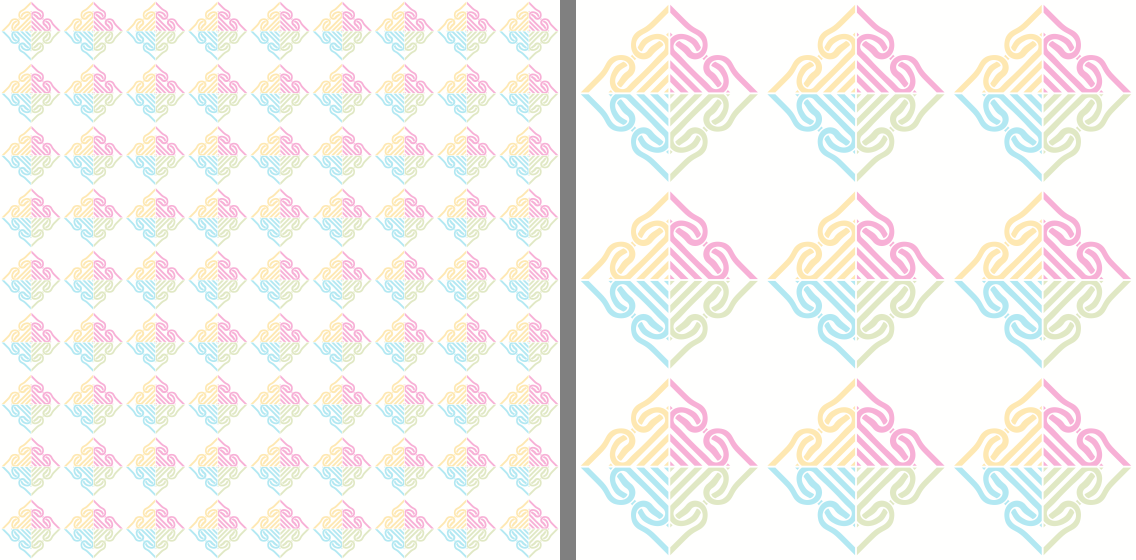
Left, the full canvas; right, a detail of the centre.
This pattern is drawn by a WebGL 2 fragment shader. Its source:

```glsl
#version 300 es
precision highp float;
// Pastel four-pointed stars on white, nine by nine. Each star has four mirrored
// quadrants of diagonal stripes; the outer stripes bend into two pairs of hooks
// that interlock along the slanted side. Everything is built from distances.

uniform vec2 u_resolution;
out vec4 fragColor;

const float REPEATS = 9.0;
const int SAMPLES = 3;             // supersampling per axis

// Lengths in half-cells: a quadrant spans 0..1
const float OUTER_LEVEL = 0.648;   // outermost stripe, measured from the star centre
const float SPACING = 0.105;       // between stripe centres
const float HALF_WIDTH = 0.030;    // of a strand
const float CROSSING_GAP = 0.016;  // white margin beside the upper strand
const float OUTER_HOOK = 0.16;     // hook positions along the slanted side
const float INNER_HOOK = 0.27;
const float BULGE = 0.035;         // outward swelling at each knot
const float SEAM = 0.010;          // half gap between quadrants

const vec3 WHITE = vec3(1.0, 1.0, 0.995);
const vec3 PINK = vec3(0.97, 0.69, 0.84);
const vec3 YELLOW = vec3(0.995, 0.91, 0.70);
const vec3 BLUE = vec3(0.70, 0.91, 0.95);
const vec3 GREEN = vec3(0.88, 0.91, 0.77);

// Coverage of the region where d is negative
float fill(float d, float soft) {
    return clamp(0.5 - d / soft, 0.0, 1.0);
}

// Distance to a U-shaped centre line whose legs run towards +x
float hookDistance(vec2 q) {
    float acrossLegs = q.x > 0.0 ? abs(q.y) : length(q);
    return abs(acrossLegs - SPACING);
}

// Coverage of all strands in one quadrant
float braid(vec2 p, float soft) {
    float along = abs(p.x - p.y) * inversesqrt(2.0);
    float across = (p.x + p.y) * inversesqrt(2.0);

    // Swell the outer strands around the knot
    float knot = (along - 0.2) / 0.1;
    across -= BULGE * exp(-knot * knot) * smoothstep(0.3, 0.6, across);

    // Two hooks facing opposite ways, offset by one stripe
    float outerD = hookDistance(vec2(along - OUTER_HOOK,
                                     across - OUTER_LEVEL + SPACING));
    float innerD = hookDistance(vec2(INNER_HOOK - along,
                                     across - OUTER_LEVEL + 2.0 * SPACING));
    float outerInk = fill(outerD - HALF_WIDTH, soft);
    float innerInk = fill(innerD - HALF_WIDTH, soft);

    // Each hook passes over the other at its own bend
    float margin = HALF_WIDTH + CROSSING_GAP;
    if (along < 0.5 * (OUTER_HOOK + INNER_HOOK)) {
        innerInk *= 1.0 - fill(outerD - margin, soft);
    } else {
        outerInk *= 1.0 - fill(innerD - margin, soft);
    }

    // Plain stripes fill the corner below the hooks
    float level = (OUTER_LEVEL - across) / SPACING;
    float stripeD = abs(level - round(level)) * SPACING;
    float stripeInk = level > 3.5 ? fill(stripeD - HALF_WIDTH, soft) : 0.0;

    float inside = fill(SEAM - min(p.x, p.y), soft);
    return inside * max(stripeInk, max(outerInk, innerInk));
}

vec3 starPattern(vec2 uv, float soft) {
    vec2 cell = fract(uv * REPEATS) * 2.0 - 1.0;
    vec3 upper = cell.x < 0.0 ? YELLOW : PINK;
    vec3 lower = cell.x < 0.0 ? BLUE : GREEN;
    vec3 ink = cell.y < 0.0 ? lower : upper;
    return mix(WHITE, ink, braid(abs(cell), soft));
}

void main() {
    float soft = 2.0 * REPEATS / min(u_resolution.x, u_resolution.y) / float(SAMPLES);
    vec3 color = vec3(0.0);
    for (int j = 0; j < SAMPLES; j++) {
        for (int i = 0; i < SAMPLES; i++) {
            vec2 offset = (vec2(i, j) + 0.5) / float(SAMPLES) - 0.5;
            color += starPattern((gl_FragCoord.xy + offset) / u_resolution, soft);
        }
    }
    fragColor = vec4(color / float(SAMPLES * SAMPLES), 1.0);
}
```
